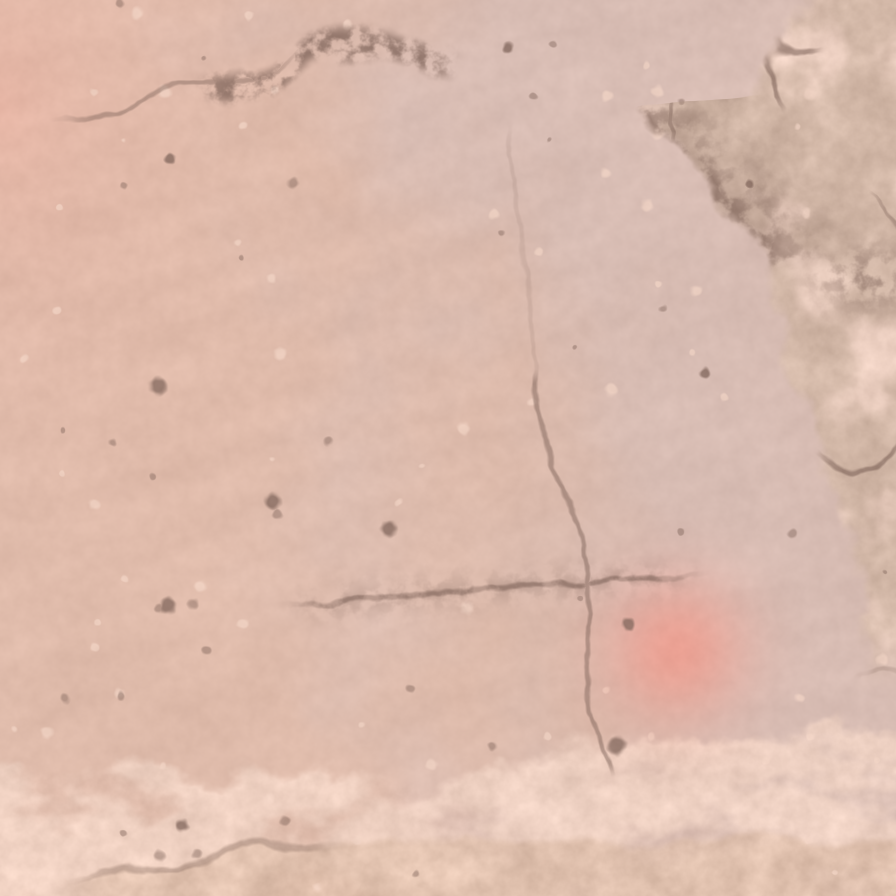
This texture is drawn by a WebGL 1 fragment shader. Its source:

```glsl
precision highp float;
// Weathered pink plaster wall with cracks, pits, chipped edges and a soft red glow.
uniform vec2 u_resolution;

const vec3 WARM_PLASTER = vec3(0.875, 0.735, 0.670);
const vec3 COOL_PLASTER = vec3(0.845, 0.738, 0.702);
const vec3 ROSE = vec3(0.915, 0.705, 0.640);
const vec3 GLOW = vec3(0.950, 0.590, 0.530);
const vec3 PALE_LIME = vec3(0.950, 0.835, 0.775);
const vec3 BARE_STONE = vec3(0.815, 0.710, 0.640);
const vec3 SHADOW = vec3(0.500, 0.395, 0.355);
const vec2 GLOW_CENTRE = vec2(0.755, 0.275);
const float GLOW_RADIUS = 0.075;
const float GRAIN = 0.030;
const float MOTTLE = 0.045;
const float CRACK_WIDTH = 0.0045;

vec2 hash2(vec2 p) {
  vec3 q = fract(p.xyx * vec3(0.1031, 0.1030, 0.0973));
  q += dot(q, q.yzx + 33.33);
  return fract((q.xx + q.yz) * q.zy);
}

float corner(vec2 cell, vec2 offset) {
  float angle = 6.2832 * hash2(cell).x;
  return dot(vec2(cos(angle), sin(angle)), offset);
}

// Gradient noise, roughly -0.7 to 0.7
float noise(vec2 p) {
  vec2 i = floor(p), f = fract(p), e = vec2(0.0, 1.0);
  vec2 u = f * f * f * (f * (f * 6.0 - 15.0) + 10.0);
  return mix(mix(corner(i, f), corner(i + e.yx, f - e.yx), u.x),
             mix(corner(i + e, f - e), corner(i + e.yy, f - e.yy), u.x), u.y);
}

float fbm(vec2 p) {
  float sum = 0.0, gain = 0.6;
  for (int i = 0; i < 4; i++) {
    sum += gain * noise(p);
    p = mat2(1.6, 1.2, -1.2, 1.6) * p + 7.3;
    gain *= 0.5;
  }
  return sum;
}

float stroke(float d, float width) {
  return 1.0 - smoothstep(0.2 * width, width, abs(d));
}

float span(float a, float b, float soft, float x) {
  return smoothstep(a - soft, a + soft, x) * (1.0 - smoothstep(b - soft, b + soft, x));
}

// Scattered round marks, one candidate in each grid cell
float spots(vec2 p, float cells, float share, float radius) {
  vec2 g = p * cells, id = floor(g) + cells * 3.0;
  vec2 pick = hash2(id + 19.0);
  vec2 centre = 0.25 + 0.5 * hash2(id);
  float r = radius * (0.5 + 0.7 * pick.y);
  float d = length(fract(g) - centre) / cells + 0.003 * noise(p * 120.0);
  return step(pick.x, share) * (1.0 - smoothstep(0.4 * r, r, d));
}

void main() {
  vec2 p = gl_FragCoord.xy / u_resolution;
  float broad = fbm(p * 4.0 + 3.0);
  float mid = fbm(p * 18.0);
  float fine = fbm(p * 65.0 + 11.0);
  float speckle = smoothstep(-0.16, 0.22, fbm(p * 42.0 + 5.0));
  vec2 w = p + 0.012 * vec2(mid, fbm(p * 18.0 + 40.0));

  // Plaster face: warm left and middle, cooler right, rose at the upper left
  float cool = smoothstep(0.25, 0.75, p.x + 0.25 * (p.y - 0.5) + 0.5 * broad);
  cool *= 1.0 - 0.6 * exp(-dot(p - vec2(0.48, 0.42), p - vec2(0.48, 0.42)) / 0.02);
  vec3 color = mix(WARM_PLASTER, COOL_PLASTER, cool);
  color = mix(color, ROSE, 0.75 * exp(-length((p - vec2(0.0, 0.88)) * vec2(1.0, 0.7)) / 0.13));
  float streak = noise(vec2(p.x * 5.0 + p.y, (p.y - 0.28 * p.x) * 32.0));
  color += 0.022 * streak + MOTTLE * (0.5 * broad + 0.5 * mid);

  // Broken right side, with a shaded wedge near the top
  float edge = 0.96 - 0.10 * smoothstep(0.30, 0.72, p.y)
    - 0.15 * clamp((p.y - 0.71) / 0.175, 0.0, 1.0)
    + 0.13 * smoothstep(0.88, 0.895, p.y) + 0.05 * smoothstep(0.90, 1.0, p.y);
  float inside = w.x - edge + 0.025 * mid;
  float broken = smoothstep(-0.006, 0.012, inside) * smoothstep(0.22, 0.30, p.y);
  vec3 stone = mix(BARE_STONE, PALE_LIME, smoothstep(-0.05, 0.30, fbm(p * 9.0 + 21.0)));
  color = mix(color, stone + 0.12 * mid, 0.85 * broken);
  float wedge = broken * span(0.70, 0.885, 0.012, w.y) * exp(-max(inside, 0.0) / 0.045);
  float seams = stroke(noise(w * 8.0 + 2.0), 0.035) * smoothstep(0.0, 0.25, noise(p * 7.0 + 9.0));
  float stain = exp(-dot((p - vec2(0.97, 0.69)) * vec2(1.0, 1.6), (p - vec2(0.97, 0.69)) * vec2(1.0, 1.6)) / 0.003);
  float dark = wedge * (0.3 + 0.6 * speckle);
  dark = max(dark, broken * max(0.6 * seams, 0.55 * stain * speckle));

  // Lime and bare stone along the foot
  float top = 0.135 + 0.06 * noise(vec2(p.x * 5.0, 2.0)) + 0.04 * smoothstep(0.5, 0.7, p.x);
  float foot = 1.0 - smoothstep(-0.008, 0.012, w.y - top + 0.05 * mid);
  float lime = foot * smoothstep(-0.22, 0.08, fbm(p * vec2(7.0, 13.0) + 31.0) + 0.08);
  color = mix(color, PALE_LIME + 0.10 * mid, 0.85 * lime);
  float ledge = 0.025 + 0.035 * smoothstep(0.08, 0.42, p.x) + 0.03 * noise(vec2(p.x * 9.0, 6.0));
  float bare = (1.0 - smoothstep(-0.004, 0.008, w.y - ledge)) * smoothstep(0.05, 0.13, p.x);
  color = mix(color, BARE_STONE + vec3(0.05, 0.03, 0.02) + 0.16 * mid, 0.75 * bare);
  dark = max(dark, 0.35 * stroke(w.y - ledge, 0.006) * span(0.10, 0.36, 0.03, p.x));

  // Long cracks: one falling, one level and smudged, one chipped at the upper left
  float fall = 0.655 - 0.06 * smoothstep(0.35, 0.58, p.y) - 0.025 * smoothstep(0.6, 0.85, p.y)
    + 0.03 * (1.0 - smoothstep(0.13, 0.22, p.y));
  float falling = stroke(w.x - fall, CRACK_WIDTH);
  dark = max(dark, falling * (0.5 * span(0.14, 0.58, 0.01, p.y) + 0.14 * span(0.58, 0.85, 0.02, p.y)));
  float level = w.y - 0.325 - 0.075 * (p.x - 0.32);
  float smudge = 0.4 * stroke(level, CRACK_WIDTH) + 0.32 * speckle * exp(-abs(level) / 0.014);
  dark = max(dark, smudge * span(0.34, 0.76, 0.04, p.x));
  float chip = w.y - 0.863 - 0.05 * smoothstep(0.07, 0.24, p.x)
    - 0.045 * smoothstep(0.29, 0.36, p.x) + 0.02 * smoothstep(0.42, 0.50, p.x);
  dark = max(dark, 0.45 * stroke(chip, CRACK_WIDTH) * span(0.08, 0.32, 0.03, p.x));
  dark = max(dark, 0.75 * speckle * stroke(chip + 0.008, 0.025) * span(0.23, 0.50, 0.02, p.x));

  // Pits and pale flecks
  dark = max(dark, 0.75 * spots(p, 8.0, 0.16, 0.012));
  dark = max(dark, 0.45 * spots(p + 0.37, 21.0, 0.07, 0.007));
  color = mix(color, PALE_LIME, 0.7 * spots(p + 0.71, 24.0, 0.10, 0.008));

  // Glow, shade and surface grain
  float glow = exp(-dot(p - GLOW_CENTRE, p - GLOW_CENTRE) / (GLOW_RADIUS * GLOW_RADIUS));
  color = mix(color, GLOW, 0.72 * glow);
  color = mix(color, SHADOW, dark);
  color += GRAIN * fine * (1.0 + broken + foot);
  gl_FragColor = vec4(clamp(color, 0.0, 1.0), 1.0);
}
```
